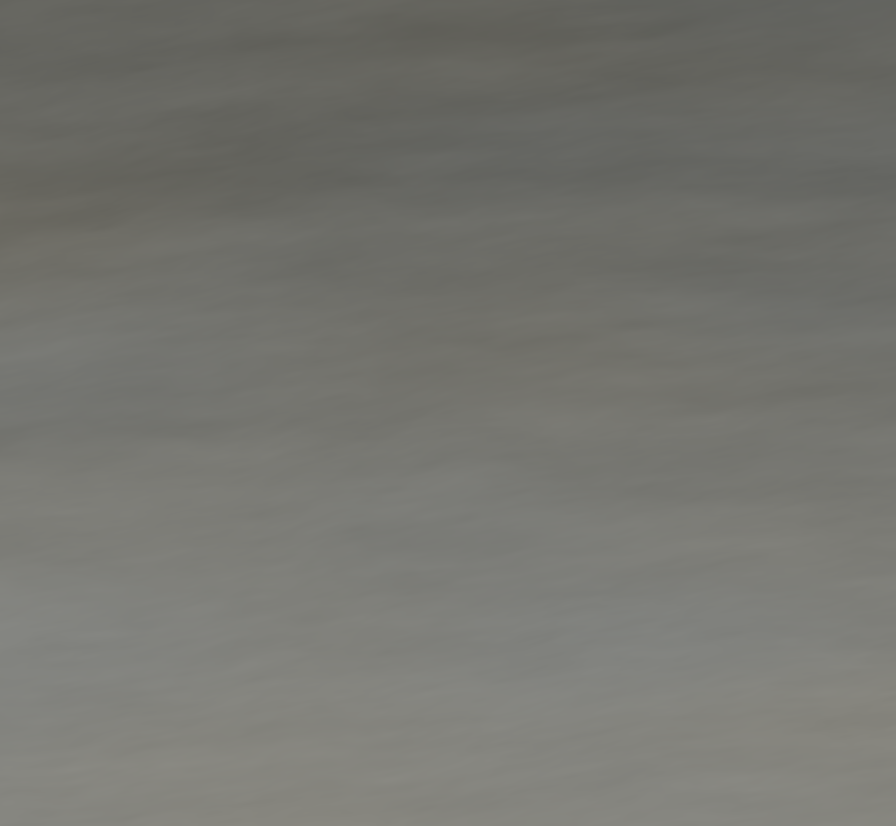
This texture is drawn by a WebGL 1 fragment shader. Its source:

```glsl
precision highp float;

uniform vec2 u_resolution;

const vec3 LIGHT_GREY = vec3(0.525, 0.525, 0.503);
const vec3 DARK_GREY = vec3(0.395, 0.395, 0.373);
const vec3 WARM_TINT = vec3(0.005, 0.001, -0.005);

vec3 hash3(vec2 cell) {
  vec3 q = fract(vec3(cell.xyx) * vec3(0.1031, 0.1030, 0.0973));
  q += dot(q, q.yxz + 33.33);
  return fract((q.xxy + q.yzz) * q.zyx);
}

// Cellular noise: soft light and dark blobs around jittered cell points
float smudge(vec2 p) {
  vec2 cell = floor(p);
  float sum = 0.0;
  for (int j = -1; j <= 1; j++) {
    for (int i = -1; i <= 1; i++) {
      vec2 id = cell + vec2(float(i), float(j));
      vec3 h = hash3(id + 200.0);
      vec2 d = p - id - h.xy;
      float falloff = max(1.0 - dot(d, d), 0.0);
      sum += (2.0 * h.z - 1.0) * falloff * falloff;
    }
  }
  return sum;
}

// Blobs stretched to a given length and height, along a given slope
float streak(vec2 p, vec2 size, float slope, float seed) {
  return smudge(vec2(p.x, p.y - slope * p.x) / size + seed);
}

// Layered sines that bend the streaks gently
float sway(vec2 p) {
  return 0.006 * sin(5.0 * p.x + 3.0 * p.y)
       + 0.003 * sin(13.0 * p.x - 9.0 * p.y + 1.7)
       + 0.0015 * sin(31.0 * p.x + 17.0 * p.y + 4.1);
}

// Long horizontal bands and shorter smudges
float bands(vec2 p) {
  return 0.011 * streak(p, vec2(0.55, 0.055), 0.03, 11.3)
       + 0.010 * streak(p, vec2(0.28, 0.026), 0.05, 37.7)
       + 0.007 * streak(p, vec2(0.11, 0.022), 0.07, 61.9);
}

// Fine brushed grain, rising slightly to the right
float grain(vec2 p) {
  return 0.0045 * streak(p, vec2(0.055, 0.009), 0.14, 23.1)
       + 0.0032 * streak(p, vec2(0.022, 0.005), 0.20, 83.5);
}

vec3 baseColor(vec2 uv) {
  float height = uv.y + 0.05 * (uv.x - 0.5);
  return mix(LIGHT_GREY, DARK_GREY, smoothstep(0.0, 1.0, height));
}

void main() {
  vec2 uv = gl_FragCoord.xy / u_resolution;
  vec2 p = gl_FragCoord.xy / u_resolution.y;
  vec2 bent = p + vec2(0.0, sway(p));

  // Bands fade a little toward the smoother, lighter bottom
  float bandStrength = mix(0.65, 1.1, smoothstep(0.2, 0.6, uv.y));
  float tone = bandStrength * bands(bent) + grain(bent);
  float warmth = streak(bent, vec2(0.4, 0.12), 0.04, 97.2);

  vec3 color = baseColor(uv) + tone + WARM_TINT * warmth;
  gl_FragColor = vec4(color, 1.0);
}
```
